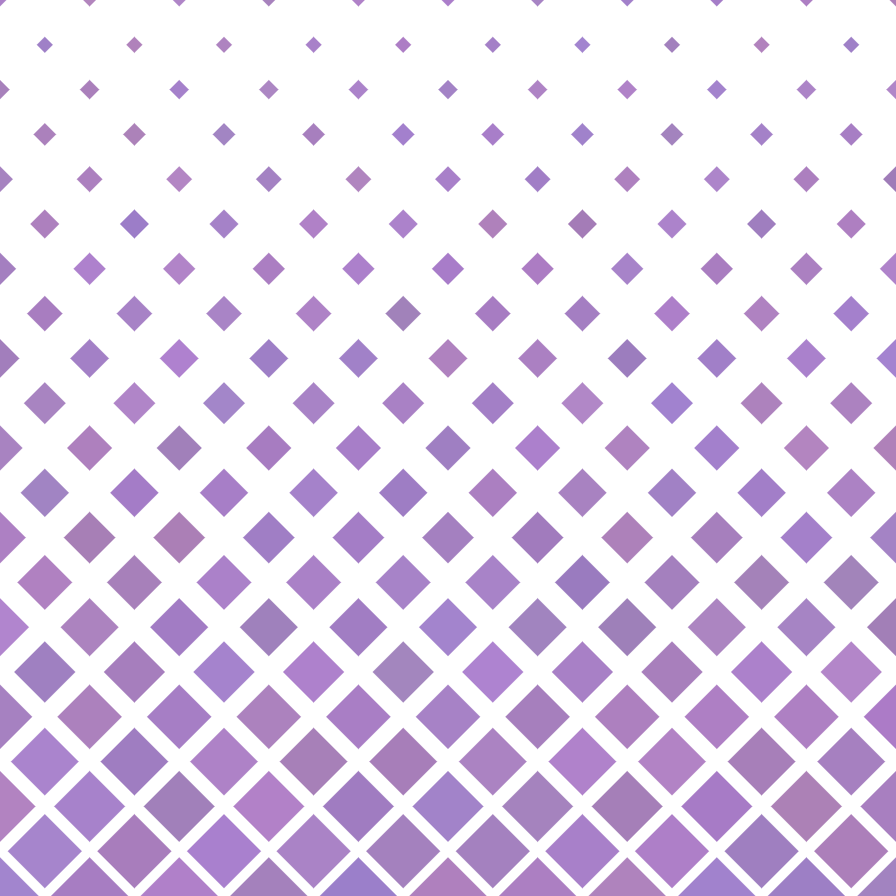
A Shadertoy shader for this pattern:

```glsl
// Halftone of purple diamonds on white, growing from top to bottom

float hash(vec2 p) {
    return fract(sin(dot(p, vec2(127.1, 311.7))) * 43758.5453);
}

// Random purple for one diamond: red and blue drift more than green
vec3 diamondColor(vec2 cell) {
    vec3 drift = vec3(hash(cell), hash(cell + 17.3), hash(cell + 41.9)) - 0.5;
    float light = hash(cell + 73.1) - 0.5;
    return vec3(0.655, 0.505, 0.765) + drift * vec3(0.07, 0.02, 0.08) + light * 0.03;
}

void mainImage(out vec4 fragColor, in vec2 fragCoord) {
    vec2 uv = fragCoord / iResolution.y;
    float pixel = 1.0 / iResolution.y;

    // Diagonal lattice: each diamond is an axis-aligned square here
    vec2 lattice = vec2(uv.x + uv.y, uv.x - uv.y) * 10.0;
    vec2 cell = floor(lattice + 0.5);
    vec2 offset = abs(lattice - cell) * 0.1;

    // Rows are counted from the bottom; size shrinks by a fixed step
    float row = cell.x - cell.y;
    float halfDiagonal = 0.0432 - 0.0018 * row;

    // True distance to the slanted edge, smoothed over one pixel
    float edge = (max(offset.x, offset.y) - halfDiagonal) * 0.7071;
    float coverage = 1.0 - smoothstep(-0.7 * pixel, 0.7 * pixel, edge);

    fragColor = vec4(mix(vec3(1.0), diamondColor(cell), coverage), 1.0);
}
```
